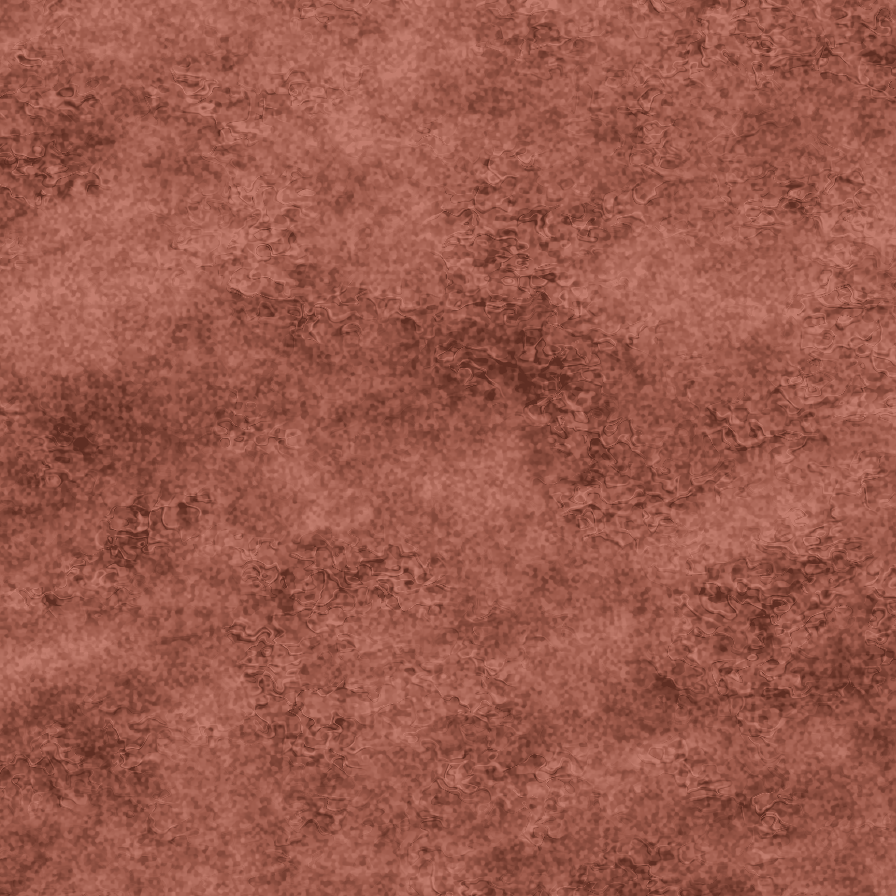
Write a WebGL 2 fragment shader that draws this texture.

```glsl
#version 300 es
precision highp float;
// Weathered terracotta surface: drifting clouds, curled flakes, clustered pits and fine grain.

#define DARK vec3(0.45, 0.235, 0.185)
#define BODY vec3(0.62, 0.353, 0.293)
#define LIGHT vec3(0.73, 0.46, 0.40)
#define CLOUD_SCALE 5.0
#define CLOUD_TILT 0.35
#define CLOUD_AMOUNT 0.48
#define MOTTLE_AMOUNT 0.36
#define FLAKE_SCALE 72.0
#define FLAKE_AMOUNT 0.85
#define PIT_AMOUNT 0.75
#define GRAIN_SCALE 235.0
#define GRAIN_AMOUNT 0.62

uniform vec2 u_resolution;
out vec4 fragColor;

vec3 hash3(vec2 cell) {
    vec3 h = fract(cell.xyx * vec3(0.1031, 0.1030, 0.0973));
    h += dot(h, h.yxz + 33.33);
    return fract((h.xxy + h.yzz) * h.zyx);
}

// Cellular noise: scattered points blend their random values, about -1 to 1.
float cellNoise(vec2 p) {
    vec2 cell = floor(p);
    vec2 local = p - cell;
    float total = 0.0;
    float weights = 0.0;
    for (int y = -1; y <= 1; y++) {
        for (int x = -1; x <= 1; x++) {
            vec2 neighbour = vec2(x, y);
            vec3 seed = hash3(cell + neighbour + 57.0);
            vec2 offset = neighbour + 0.15 + 0.7 * seed.xy - local;
            float weight = exp(-5.5 * dot(offset, offset));
            total += weight * (2.0 * seed.z - 1.0);
            weights += weight;
        }
    }
    return total / weights;
}

// Thin curled crests along the zero lines of the noise.
float crest(vec2 p) {
    return 1.0 - smoothstep(0.02, 0.32, abs(cellNoise(p)));
}

void main() {
    vec2 uv = gl_FragCoord.xy / u_resolution.y;

    // Broad clouds, drawn out along a rising diagonal
    float c = cos(CLOUD_TILT);
    float s = sin(CLOUD_TILT);
    vec2 drift = vec2(c * uv.x + s * uv.y, c * uv.y - s * uv.x) * vec2(0.75, 1.2);
    float broad = cellNoise(drift * CLOUD_SCALE);
    float medium = cellNoise(drift * CLOUD_SCALE * 2.6 + 11.0);
    float tone = CLOUD_AMOUNT * (broad + 0.75 * medium);

    // Small mottling, wider than tall
    vec2 grainUv = uv * vec2(0.8, 1.15);
    float mottle = cellNoise(grainUv * 30.0 + 23.0);
    float fleck = cellNoise(grainUv * 78.0 + 41.0);
    tone += MOTTLE_AMOUNT * (mottle + fleck);

    // Worn patches gather the flakes and pits
    float patchNoise = cellNoise(uv * vec2(8.0, 13.0) + 71.0);
    float worn = smoothstep(-0.3, 0.8, patchNoise + 0.6 * mottle - 0.3 * medium);

    // Curled flakes: lit crest above, shadow below
    vec2 flakeUv = uv * vec2(0.8, 1.2) * FLAKE_SCALE + 1.2 * vec2(mottle, fleck);
    float relief = crest(flakeUv) - crest(flakeUv + vec2(0.1, 0.36));
    tone += FLAKE_AMOUNT * relief * (0.15 + 0.85 * worn);

    // Dark pits
    float pits = smoothstep(0.1, 0.55, cellNoise(uv * vec2(85.0, 125.0) + 97.0));
    tone -= PIT_AMOUNT * pits * worn;

    // Fine grain
    tone += GRAIN_AMOUNT * cellNoise(uv * GRAIN_SCALE + 131.0);

    tone = clamp(tone + 0.08, -1.45, 1.3);
    vec3 colour = tone < 0.0 ? mix(BODY, DARK, -tone) : mix(BODY, LIGHT, tone);
    fragColor = vec4(colour, 1.0);
}
```
